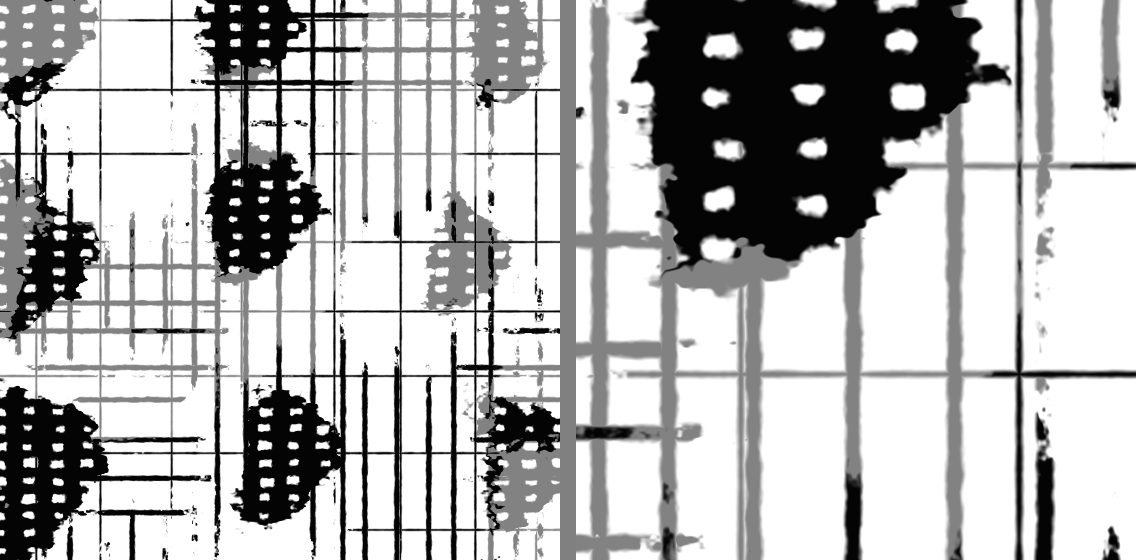
Left: the whole. Right: its middle third, enlarged.
Write a Shadertoy shader that draws this pattern.

```glsl
// Broken ink grid with ragged, perforated blots in black and grey on white.

#define INK 0.015            // black ink tone
#define WASH 0.51            // grey ink tone
#define SOFT 0.0018          // edge softness, canvas units
#define COLUMNS 19.0         // bold vertical lines
#define ROWS 16.0            // bold horizontal lines
#define FINE_LINES 7.7       // fine lines in each direction
#define BOLD_WIDTH 0.0047    // half width of bold lines
#define FINE_WIDTH 0.0018    // half width of fine lines
#define BLOT_PITCH vec2(0.415, 0.39)
#define BLOT_RADIUS vec2(0.098, 0.150)
#define RAGGED 0.5           // roughness of the blot outline

float hash(vec2 p) {
    return fract(sin(dot(p, vec2(127.1, 311.7))) * 43758.5453);
}

float noise(vec2 p) {
    vec2 i = floor(p), f = fract(p);
    f = f * f * (3.0 - 2.0 * f);
    return mix(mix(hash(i), hash(i + vec2(1, 0)), f.x),
               mix(hash(i + vec2(0, 1)), hash(i + vec2(1, 1)), f.x), f.y);
}

// Three octaves of noise, centred on zero
float grain(vec2 p) {
    return 0.5 * noise(p) + 0.3 * noise(p * 2.03 + 7.1) + 0.2 * noise(p * 4.1 + 3.7) - 0.5;
}

// Ink tone over white paper
float inked(float tone, float cover) {
    return mix(1.0, tone, cover);
}

// Interrupted vertical strokes at uneven spacing
float strokes(vec2 p, vec2 region, float count, float halfWidth, float cut, float seed) {
    float soft = max(SOFT, 0.7 / iResolution.y);
    float id = floor(p.x * count);
    float centre = (id + 0.5 + 0.36 * (hash(vec2(id, seed)) - 0.5)) / count;
    float rough = grain(p * vec2(110.0, 75.0) + seed);

    // Where the stroke is present, with dry, tapering ends
    float presence = noise(region * 4.2 + seed) + 0.28 * (hash(vec2(id, seed + 3.0)) - 0.5);
    float solid = smoothstep(0.0, 0.06, presence + 0.3 * rough - cut);
    float width = halfWidth * (0.65 + 0.35 * solid + 0.8 * rough);
    float cover = solid * smoothstep(-soft, soft, width - abs(p.x - centre));

    // Some stretches are grey
    float pale = noise(region * 4.5 + 31.7) + 0.2 * (hash(vec2(id, seed + 9.0)) - 0.5);
    float tone = mix(INK, WASH, smoothstep(0.66, 0.69, pale + 0.1 * rough));
    return inked(tone, cover);
}

// Bent, jittered blots: one at the centre, zero at the outline
float blotField(vec2 p) {
    vec2 warp = vec2(noise(p * 9.0 + 2.3), noise(p * 9.0 + 17.9)) - 0.5;
    vec2 q = p + 0.07 * warp - vec2(0.25, 0.385);
    vec2 cell = floor(q / BLOT_PITCH);
    float field = -1.0;
    for (int y = -1; y <= 1; y++)
    for (int x = -1; x <= 1; x++) {
        vec2 id = cell + vec2(x, y);
        vec2 shift = vec2(hash(id + 5.3), hash(id + 11.9)) - 0.5;
        vec2 centre = (id + 0.5 + 0.2 * shift) * BLOT_PITCH;
        vec2 size = BLOT_RADIUS * mix(0.78, 1.1, hash(id + 23.1));
        vec2 d = (q - centre) / size;
        d.x += 0.55 * d.y * d.y - 0.2;
        field = max(field, 1.0 - mix(length(d), abs(d.x) + abs(d.y), 0.25));
    }
    return field;
}

// Ragged blots pierced by rows of small rounded holes
float blots(vec2 p) {
    float rough = grain(p * vec2(48.0, 62.0));
    float body = smoothstep(-0.025, 0.045, blotField(p) + RAGGED * rough);

    vec2 lattice = vec2(COLUMNS, 2.0 * ROWS);
    vec2 g = p * lattice + vec2(0.5, 0.0);
    vec2 shift = vec2(hash(floor(g) + 1.7), hash(floor(g) + 8.2)) - 0.5;
    vec2 d = abs(fract(g) - 0.5 - 0.16 * shift) / lattice;
    vec2 halfHole = vec2(0.0115, 0.0072) * mix(0.65, 1.1, hash(floor(g) + 4.4));
    vec2 e = d - halfHole + 0.004;
    float edge = length(max(e, 0.0)) + min(max(e.x, e.y), 0.0) - 0.004;
    edge += 0.009 * grain(p * 85.0 + 5.0);
    float hole = 1.0 - smoothstep(-0.002, 0.002, edge);

    float pale = noise(p * 6.0 + 41.3) + 0.3 * rough;
    float tone = mix(INK, WASH, smoothstep(0.57, 0.60, pale));
    return inked(tone, body * (1.0 - hole));
}

void mainImage(out vec4 fragColor, in vec2 fragCoord) {
    vec2 p = fragCoord / iResolution.y;

    // The darkest layer wins
    float shade = blots(p);
    shade = min(shade, strokes(p, p, COLUMNS, BOLD_WIDTH, 0.48, 13.0));
    shade = min(shade, strokes(p.yx, p, ROWS, BOLD_WIDTH, 0.46, 27.0));
    shade = min(shade, strokes(p, p, FINE_LINES, FINE_WIDTH, 0.34, 52.0));
    shade = min(shade, strokes(p.yx, p, FINE_LINES, FINE_WIDTH, 0.32, 68.0));

    fragColor = vec4(vec3(shade), 1.0);
}
```
